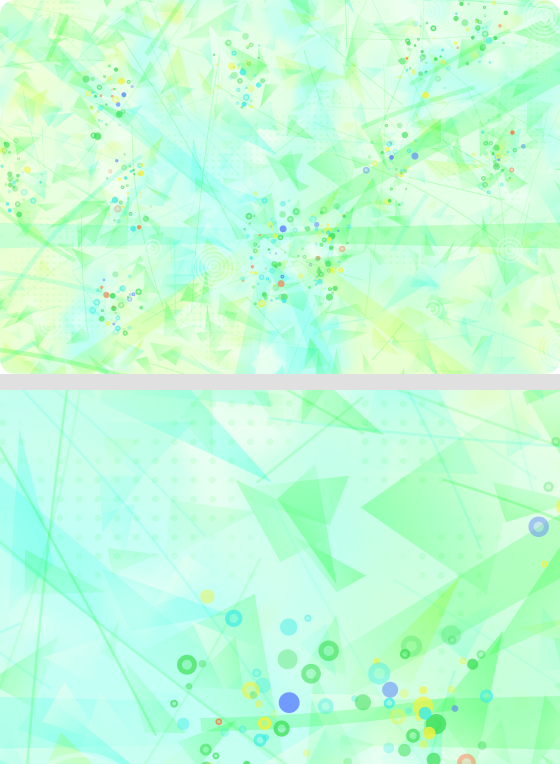
Top, the full canvas; bottom, a detail of the centre.
Write a WebGL 2 fragment shader that draws this background.

```glsl
#version 300 es
precision highp float;

uniform vec2 u_resolution;
out vec4 fragColor;

const vec3 GREEN = vec3(0.66, 1.0, 0.70);
const vec3 CYAN = vec3(0.72, 1.0, 0.98);
const vec3 LIME = vec3(0.93, 1.0, 0.68);

float pixel;

vec3 hash(float a, float b, float c) {
  uvec3 v = uvec3(ivec3(int(a), int(b), int(c))) * 1664525u + 1013904223u;
  v.x += v.y * v.z; v.y += v.z * v.x; v.z += v.x * v.y;
  v ^= v >> 16u;
  v.x += v.y * v.z; v.y += v.z * v.x; v.z += v.x * v.y;
  return vec3(v >> 8u) / 16777216.0;
}

vec2 polar(float angle) { return vec2(cos(angle), sin(angle)); }

float corner(vec2 cell, vec2 f, vec2 o) {
  return dot(polar(6.2832 * hash(cell.x + o.x, cell.y + o.y, 7.0).x), f - o);
}

float gradientNoise(vec2 p) {
  vec2 c = floor(p), f = fract(p);
  vec2 u = f * f * f * (f * (f * 6.0 - 15.0) + 10.0);
  return mix(mix(corner(c, f, vec2(0, 0)), corner(c, f, vec2(1, 0)), u.x),
             mix(corner(c, f, vec2(0, 1)), corner(c, f, vec2(1, 1)), u.x), u.y);
}

float fbm(vec2 p) {
  return gradientNoise(p) + 0.5 * gradientNoise(p * 2.1 + 9.0) + 0.25 * gradientNoise(p * 4.3 + 23.0);
}

float fill(float d) { return clamp(0.5 - d / pixel, 0.0, 1.0); }

float edge(vec2 p, vec2 a, vec2 b) {
  vec2 e = b - a;
  return dot(p - a, vec2(e.y, -e.x)) / length(e);
}

vec3 wash(vec2 p) {
  vec3 col = mix(vec3(0.89, 1.0, 0.90), vec3(0.93, 1.0, 0.83), smoothstep(0.45, 0.0, p.x + 0.25 * fbm(p * 3.0)));
  col = mix(col, vec3(0.91, 1.0, 0.80), 0.8 * smoothstep(0.4, 0.0, p.y + 0.3 * fbm(p * 3.0 + 40.0)));
  col = mix(col, vec3(0.78, 1.0, 0.86), smoothstep(-0.05, 0.6, fbm(p * 2.6 + 11.0)));
  col = mix(col, vec3(0.74, 1.0, 0.95), smoothstep(0.05, 0.5, fbm(p * 3.2 + 71.0)));
  float glow = length((p - vec2(0.6, 0.43)) * vec2(0.8, 1.1)) + 0.15 * fbm(p * 6.0);
  col = mix(col, vec3(0.74, 1.0, 0.97), 0.85 * smoothstep(0.3, 0.05, glow));
  col = mix(col, vec3(0.95, 1.0, 0.96), 0.7 * smoothstep(0.2, 0.6, fbm(p * 5.0 + 90.0)));
  return col * mix(vec3(1), vec3(1.0, 0.98, 0.68), 0.8 * smoothstep(0.42, 0.75, fbm(p * 5.5 + 130.0)));
}

vec3 rays(vec3 col, vec2 p) {
  float angles[8] = float[8](3.1416, 2.46, -1.19, -1.77, 0.0, 0.53, -2.54, -0.65);
  for (int i = 0; i < 8; i++) {
    vec2 dir = polar(angles[i]), q = p - vec2(0.73, 0.37);
    float along = dot(q, dir), across = abs(dot(q, vec2(-dir.y, dir.x)));
    vec3 tint = i < 4 ? CYAN : i < 6 ? GREEN : LIME;
    float band = fill(across - 0.018 - 0.022 * along) * smoothstep(0.02, 0.22, along);
    col *= mix(vec3(1), tint, 0.5 * band);
  }
  return col;
}

vec3 shards(vec3 col, vec2 p) {
  for (float layer = 0.0; layer < 4.0; layer++) {
    float size = 0.15 * pow(0.73, layer);
    vec2 g = p / size + layer * 17.3, cell = floor(g);
    for (int k = 0; k < 9; k++) {
      vec2 c = cell + vec2(k % 3 - 1, k / 3 - 1);
      vec3 h = hash(c.x, c.y, layer), s = hash(c.x, c.y, layer + 50.0);
      if (h.z > 0.52) continue;
      vec2 q = (g - c - h.xy) * size;
      float turn = 6.2832 * s.x, r = size * (0.45 + 0.5 * s.z);
      vec2 a = r * polar(turn);
      vec2 b = r * (0.25 + 0.6 * s.y) * polar(turn + 1.6 + 1.2 * s.z);
      vec2 d = r * (0.2 + 0.7 * h.x) * polar(turn + 3.5 + 1.1 * h.y);
      float inside = fill(max(edge(q, a, b), max(edge(q, b, d), edge(q, d, a))));
      float shade = smoothstep(-r, r, dot(q, polar(9.0 * s.y)));
      vec3 tint = s.y < 0.55 ? GREEN : s.y < 0.78 ? CYAN : LIME;
      vec3 paint = s.y > 0.88 ? vec3(0.92, 1.0, 0.94) : col * tint;
      col = mix(col, paint, inside * shade * (0.25 + 0.75 * s.z));
    }
  }
  return col;
}

vec3 threads(vec3 col, vec2 p) {
  for (float i = 0.0; i < 110.0; i++) {
    vec3 h = hash(i, 3.0, 101.0), s = hash(i, 5.0, 102.0);
    vec2 dir = polar(6.2832 * h.z), q = p - h.xy * vec2(1.5, 1.0);
    float along = dot(q, dir), reach = 0.06 + 0.32 * s.x * s.x;
    float across = dot(q, vec2(-dir.y, dir.x)) + (s.y - 0.5) * along * along;
    float width = s.z > 0.9 ? 0.006 : 0.0012;
    float ink = fill(abs(across) - width) * fill(abs(along) - reach);
    col *= mix(vec3(1), s.y < 0.6 ? GREEN : CYAN, ink * (0.2 + 0.45 * fract(s.z * 7.0)));
  }
  return col;
}

vec3 ripples(vec3 col, vec2 p) {
  for (float i = 0.0; i < 8.0; i++) {
    vec3 h = hash(i, 11.0, 201.0);
    float d = length(p - h.xy * vec2(1.5, 1.0));
    float rings = smoothstep(0.2, 0.4, abs(fract(d / 0.011) - 0.5));
    col = mix(col, vec3(0.9, 1.0, 0.98), 0.5 * rings * fill(d - 0.025 - 0.04 * h.z));
  }
  float grid = fill(length(fract(p / 0.017) - 0.5) * 0.017 - 0.003);
  return col * mix(vec3(1), GREEN, 0.25 * grid * smoothstep(0.2, 0.35, fbm(p * 4.0 + 160.0)));
}

vec3 beads(vec3 col, vec2 p) {
  for (int k = 0; k < 18; k++) {
    vec3 h = hash(float(k), 21.0, 301.0);
    vec2 q = p - (vec2(k % 6, k / 6) + 0.1 + 0.8 * h.xy) * vec2(0.25, 0.333);
    if (length(q) > 0.15 || h.z < 0.25) continue;
    for (float i = 0.0; i < 36.0; i++) {
      vec3 s = hash(i, float(k), 302.0), t = hash(i, float(k), 303.0);
      float r = 0.003 + 0.007 * t.x * t.x;
      float d = length(q - polar(6.2832 * s.x) * vec2(0.075, 0.11) * pow(s.y, 0.7)) - r;
      vec3 paint = s.z < 0.48 ? vec3(0.25, 0.88, 0.35) : s.z < 0.73 ? vec3(0.25, 0.93, 0.9)
                 : s.z < 0.91 ? vec3(0.95, 0.95, 0.25) : s.z < 0.96 ? vec3(1.0, 0.42, 0.2) : vec3(0.35, 0.5, 1.0);
      float hollow = t.y > 0.5 ? 0.6 * fill(d + 0.5 * r) : 0.0;
      col = mix(col, paint, fill(d) * (1.0 - hollow) * (0.25 + 0.6 * t.z));
    }
  }
  return col;
}

void main() {
  pixel = 1.0 / u_resolution.y;
  vec2 p = gl_FragCoord.xy * pixel;
  vec3 col = rays(wash(p), p);
  col = beads(ripples(threads(shards(col, p), p), p), p);
  // Rounded white corners
  vec2 halfSize = 0.5 * u_resolution * pixel;
  vec2 q = abs(p - halfSize) - halfSize + 0.04;
  fragColor = vec4(mix(vec3(1), col, fill(length(max(q, 0.0)) - 0.04)), 1.0);
}
```
